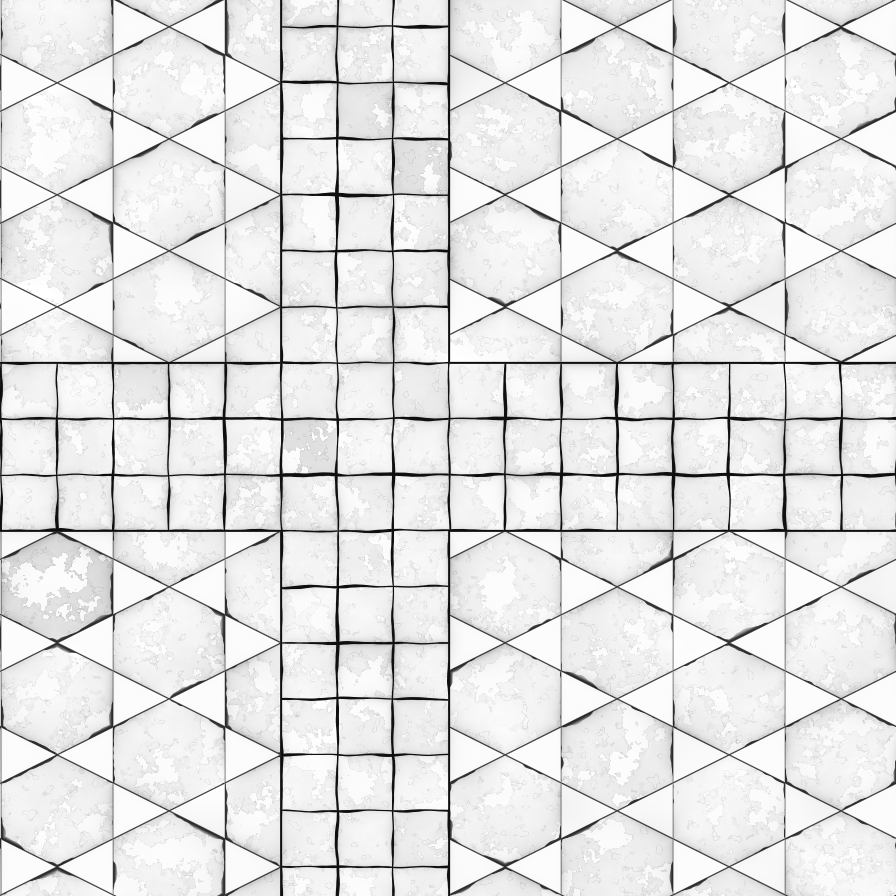
Give the GLSL for this pattern, as a WebGL 1 fragment shader.

```glsl
precision highp float;
// Worn pale stone floor: a cross of small square tiles, three wide, between
// fields of hexagons and triangles cut by three families of parallel lines.
// Gradient noise frays the joints, shades the edges and mottles the stone.
uniform vec2 u_resolution;

float hash(vec2 p) {
  return fract(sin(dot(p, vec2(127.1, 311.7))) * 4375.85);
}

vec2 gradient(vec2 corner) {
  float angle = 6.2832 * hash(corner);
  return vec2(cos(angle), sin(angle));
}

float noise(vec2 p) {
  vec2 i = floor(p), f = p - i;
  vec2 s = f * f * f * (f * (f * 6.0 - 15.0) + 10.0);
  vec2 e = vec2(1.0, 0.0);
  float low = mix(dot(gradient(i), f), dot(gradient(i + e), f - e), s.x);
  float high = mix(dot(gradient(i + e.yx), f - e.yx), dot(gradient(i + 1.0), f - 1.0), s.x);
  return mix(low, high, s.y);
}

float fbm(vec2 p) {
  float sum = 0.0, amplitude = 0.5;
  for (int i = 0; i < 5; i++) {
    sum += amplitude * noise(p);
    p = mat2(1.6, 1.2, -1.2, 1.6) * p + 17.3;
    amplitude *= 0.68;
  }
  return sum;
}

// Antialiased coverage of a joint with the given half width
float cover(float d, float halfWidth, float px) {
  return clamp((halfWidth - d) / px + 0.5, 0.0, 1.0);
}

// Mottled stone with bleached patches, stained rims and small blisters
float stone(vec2 p, float seed) {
  vec2 q = p + 43.0 * vec2(seed, fract(seed * 7.3));
  float wear = fbm(q * 1.1);
  float grain = fbm(q * 2.4 + 5.0);
  float tone = 0.962 + 0.04 * noise(q * 0.7 + 8.0) + 0.03 * grain;
  tone -= 0.075 * pow(seed, 12.0);
  // Stepped stains: a darker skirt around each bleached patch
  tone -= 0.03 * smoothstep(-0.02, 0.0, wear) * smoothstep(0.0, 0.12, grain);
  tone -= 0.06 * exp(-abs(wear - 0.10) * 60.0);
  float blister = noise(q * 4.5) + 0.3 * noise(q * 11.0);
  tone -= 0.075 * smoothstep(0.06, 0.0, abs(blister - 0.36));
  return mix(tone, 0.99, smoothstep(0.10, 0.125, wear));
}

void main() {
  vec2 p = gl_FragCoord.xy / u_resolution * 16.0 - 0.02;
  float px = 16.0 / u_resolution.y;
  float rough = noise(p * 1.4 + 5.0) + 0.2 * noise(p * 7.0);
  float soft = 0.45 + 1.1 * noise(p * 0.8 + 21.0);

  // Signed distances to the vertical and horizontal bands
  vec2 band = abs(p - vec2(6.5, 8.0)) - 1.5;
  float border = min(band.x, band.y);
  float tone, ink;

  if (border < 0.0) {
    // Square tiles with slightly wavering joints
    vec2 wobble = 0.04 * vec2(noise(p * 1.9), noise(p * 1.9 + 31.0));
    vec2 q = p + wobble + vec2(0.0, 0.5);
    vec2 side = 0.5 - abs(fract(q) - 0.5);
    float edge = min(side.x, side.y);
    float seed = hash(floor(q) + 3.0);
    tone = stone(p, seed);
    tone -= (0.22 * exp(-edge * 20.0) + 0.05 * exp(-edge * 5.0)) * soft;
    ink = cover(edge, max(0.012, 0.018 + 0.03 * rough), px);
    ink = max(ink, cover(-border, 0.018, px));
  } else {
    // Two diagonal line families and one vertical, each two units apart
    vec3 axes = 0.5 * vec3(p.y - 0.5 * p.x, p.y + 0.5 * p.x - 1.0, p.x);
    vec3 cell = floor(axes);
    vec3 side = (0.5 - abs(fract(axes) - 0.5)) * vec3(1.789, 1.789, 2.0);
    float diagonal = min(side.x, side.y);
    float edge = min(diagonal, side.z);
    bool hexagon = abs(cell.x - cell.y + cell.z) < 0.5;
    float seed = hash(cell.xy + 11.0 * cell.z);

    ink = max(0.8 * cover(diagonal, 0.011, px), 0.5 * cover(side.z, 0.009, px));
    ink = max(ink, cover(border, 0.018, px));
    if (hexagon) {
      // Frayed rims: a grey gap that darkens toward the joint
      float chip = 0.17 * max(0.0, rough - 0.04);
      float gap = cover(edge, chip, px) * step(0.004, chip);
      ink = max(ink, gap * mix(0.85, 0.3, smoothstep(0.015, 0.08, edge)));
      tone = stone(p, seed);
      tone -= (0.2 * exp(-edge * 18.0) + 0.09 * exp(-edge * 4.0)) * soft;
    } else {
      tone = 0.99 - 0.07 * pow(seed, 6.0) * soft - 0.03 * exp(-edge * 16.0) * soft;
    }
    tone -= 0.08 * exp(-border * 9.0) * soft;
  }

  gl_FragColor = vec4(vec3(mix(clamp(tone, 0.0, 1.0), 0.06, ink)), 1.0);
}
```
